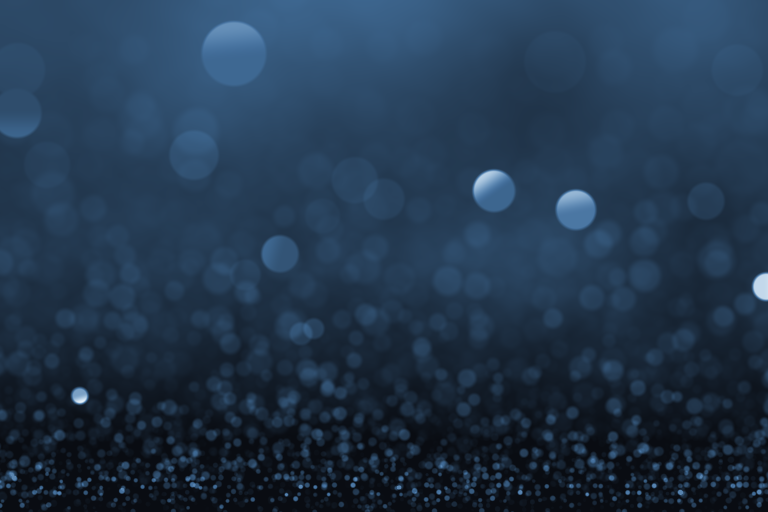
This background is drawn by a Shadertoy shader. Its source:

```glsl
const vec3 NIGHT = vec3(0.035, 0.047, 0.070);
const vec3 STEEL = vec3(0.24, 0.40, 0.56);
const vec3 FROST = vec3(0.95, 0.98, 1.0);
const int LAYERS = 14;

vec3 hash3(vec3 v) {
    v = fract(v * vec3(0.1031, 0.1030, 0.0973));
    v += dot(v, v.yxz + 33.33);
    return fract((v.xxy + v.yxx) * v.zyx);
}

// Brightness to colour: 0 is night, 1 is steel blue, 2 is frost
vec3 tint(float light) {
    vec3 low = mix(NIGHT, STEEL, clamp(light, 0.0, 1.0));
    vec3 lift = pow(vec3(clamp(light - 1.0, 0.0, 1.0)), vec3(1.35, 1.15, 0.9));
    return mix(low, FROST, lift);
}

float glow(vec2 p, vec2 centre, vec2 spread) {
    vec2 q = (p - centre) / spread;
    return exp(-dot(q, q));
}

float disc(vec2 p, vec2 centre, float radius, float soft) {
    return 1.0 - smoothstep(radius - soft, radius + soft, length(p - centre));
}

// Drifting haze from layered, warped sines
float haze(vec2 p) {
    float sum = 0.0, amp = 0.5;
    for (int i = 0; i < 5; i++) {
        p = mat2(0.8, -0.6, 0.6, 0.8) * p * 1.7 + 1.3;
        sum += amp * sin(p.x + 1.4 * sin(p.y)) * cos(p.y * 0.8);
        amp *= 0.7;
    }
    return sum;
}

// One grid of jittered discs, fading away from its height band
float bokehLayer(vec2 p, float radius, float depth, float seed, float pixel) {
    float cell = radius * 2.6;
    float bandY = radius * 17.0 - 0.045;
    float bandWidth = 0.33 * bandY + 0.03;
    vec2 shift = vec2(0.37, 0.61) * seed;
    vec2 home = floor(p / cell + shift);
    float soft = max(radius * mix(0.4, 0.22, depth), pixel * 0.8);
    float sum = 0.0;
    for (int j = -1; j <= 1; j++) {
        for (int i = -1; i <= 1; i++) {
            vec2 id = home + vec2(i, j);
            vec3 h = hash3(vec3(id + 50.0, seed * 7.0 + 3.0));
            vec2 centre = (id + 0.2 + 0.6 * h.xy - shift) * cell;
            float band = (centre.y - bandY) / bandWidth;
            float size = radius * mix(0.65, 1.1, h.y);
            float power = pow(h.z, mix(5.0, 1.5, depth));
            sum += power * exp(-band * band) * disc(p, centre, size, soft);
        }
    }
    return sum * mix(1.35, 0.05, pow(depth, 0.45));
}

// A bright disc with a lit cap facing the given direction
float litDisc(float light, vec2 p, vec2 centre, float radius,
              float body, float cap, vec2 facing, float pixel) {
    float side = dot((p - centre) / radius, normalize(facing));
    float level = mix(body, cap, smoothstep(-0.2, 0.95, side));
    return mix(light, level, disc(p, centre, radius, max(0.004, pixel)));
}

// Large dim discs: centre, radius, added light
float faintDiscs(vec2 p, float pixel) {
    vec4 spots[12] = vec4[12](
        vec4(0.035, 0.863, 0.053, 0.07), vec4(0.379, 0.697, 0.048, 0.16),
        vec4(0.693, 0.648, 0.045, 0.10), vec4(0.750, 0.611, 0.040, 0.11),
        vec4(0.630, 0.578, 0.034, 0.06), vec4(1.379, 0.607, 0.036, 0.18),
        vec4(1.440, 0.863, 0.050, 0.06), vec4(0.479, 0.463, 0.030, 0.11),
        vec4(0.092, 0.678, 0.045, 0.06), vec4(1.084, 0.879, 0.060, 0.05),
        vec4(0.588, 0.348, 0.022, 0.26), vec4(0.613, 0.358, 0.020, 0.30));
    float sum = 0.0;
    for (int i = 0; i < 12; i++) {
        sum += spots[i].w * disc(p, spots[i].xy, spots[i].z, max(0.004, pixel));
    }
    return sum;
}

void mainImage(out vec4 fragColor, in vec2 fragCoord) {
    vec2 p = fragCoord / iResolution.y;
    float pixel = 1.0 / iResolution.y;

    // Backdrop: dark floor, hazy middle, lit upper edge
    float light = 0.47 * smoothstep(0.07, 0.55, p.y) + 0.18 * smoothstep(0.6, 1.0, p.y);
    light += 0.36 * glow(p, vec2(0.72, 1.05), vec2(0.34, 0.21));
    light += 0.17 * glow(p, vec2(0.42, 0.80), vec2(0.17, 0.17));
    light += 0.20 * glow(p, vec2(1.34, 1.02), vec2(0.16, 0.17));
    light += 0.12 * glow(p, vec2(1.03, 0.50), vec2(0.16, 0.14));
    light -= 0.17 * glow(p, vec2(1.02, 0.88), vec2(0.14, 0.17));
    light -= 0.13 * glow(p, vec2(1.38, 0.52), vec2(0.16, 0.14));
    light -= 0.06 * smoothstep(0.22, 0.10, p.y);
    light += 0.06 * haze(p * 3.0) * smoothstep(0.1, 0.5, p.y);
    light += 0.06 * haze(p * 9.0 + 4.0) * smoothstep(0.1, 0.3, p.y) * smoothstep(0.95, 0.4, p.y);

    // Bokeh grows and dims with height
    for (int i = 0; i < LAYERS; i++) {
        float depth = float(i) / float(LAYERS - 1);
        float radius = 0.005 * pow(10.0, depth);
        light += bokehLayer(p, radius, depth, float(i) + 1.0, pixel);
    }
    light = min(light, 1.25) + faintDiscs(p, pixel);

    // Bright foreground discs
    light = litDisc(light, p, vec2(0.457, 0.895), 0.063, 1.02, 1.34, vec2(-0.1, 1.0), pixel);
    light = litDisc(light, p, vec2(0.033, 0.779), 0.048, 0.72, 0.98, vec2(0.0, -1.0), pixel);
    light = litDisc(light, p, vec2(0.547, 0.504), 0.036, 0.80, 1.02, vec2(-1.0, 0.3), pixel);
    light = litDisc(light, p, vec2(0.965, 0.627), 0.041, 1.00, 1.75, vec2(-0.7, 1.0), pixel);
    light = litDisc(light, p, vec2(1.125, 0.590), 0.039, 1.15, 1.60, vec2(-0.2, 1.0), pixel);
    light = litDisc(light, p, vec2(1.497, 0.440), 0.027, 1.80, 2.00, vec2(1.0, 0.0), pixel);
    light = litDisc(light, p, vec2(0.156, 0.227), 0.016, 1.45, 2.00, vec2(0.3, -1.0), pixel);

    fragColor = vec4(tint(light), 1.0);
}
```
